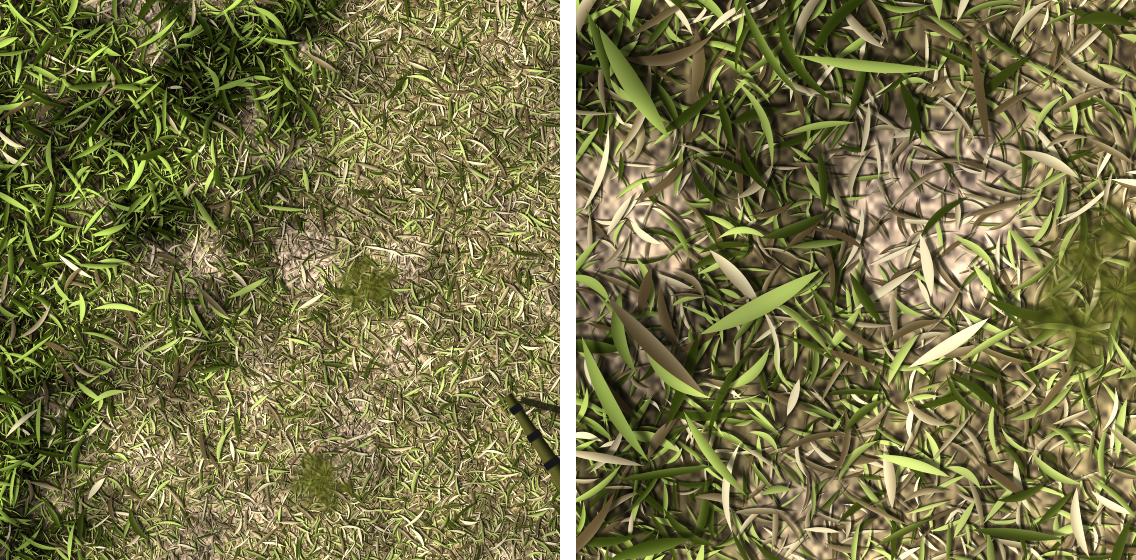
Left, the full canvas; right, a detail of the centre.
A WebGL 1 fragment shader for this texture:

```glsl
precision highp float;
uniform vec2 u_resolution;

const vec3 SHADOW = vec3(0.12, 0.12, 0.06);
const vec3 SOIL = vec3(0.46, 0.41, 0.28);
const vec3 BARE_EARTH = vec3(0.68, 0.60, 0.49);
const vec3 GREEN_DARK = vec3(0.23, 0.26, 0.09);
const vec3 GREEN_LIGHT = vec3(0.64, 0.68, 0.38);
const vec3 STRAW_DARK = vec3(0.36, 0.31, 0.19);
const vec3 STRAW_LIGHT = vec3(0.79, 0.75, 0.59);

float hash(vec2 p) {
  return fract(sin(dot(p, vec2(127.1, 311.7))) * 43758.5453);
}

vec4 hash4(vec2 p) {
  return vec4(hash(p), hash(p + 17.3), hash(p + 41.9), hash(p + 73.7));
}

float noise(vec2 p) {
  vec2 i = floor(p), f = fract(p);
  f = f * f * (3.0 - 2.0 * f);
  return mix(mix(hash(i), hash(i + vec2(1.0, 0.0)), f.x),
             mix(hash(i + vec2(0.0, 1.0)), hash(i + vec2(1.0, 1.0)), f.x), f.y);
}

vec2 rotate(vec2 p, float angle) {
  float c = cos(angle), s = sin(angle);
  return vec2(c * p.x + s * p.y, c * p.y - s * p.x);
}

// How lush (x) and how bare (y) the turf is at a point
vec2 turfAt(vec2 p) {
  float edge = p.x - 0.30 - 0.52 * (p.y - 0.4) + 0.45 * (noise(p * 8.0) - 0.5);
  vec2 fromClearing = (p - vec2(0.52, 0.54)) / vec2(0.14, 0.13);
  float clearing = exp(-dot(fromClearing, fromClearing));
  float bare = smoothstep(0.48, 0.85, 0.75 * noise(p * 11.0 + 5.0) + 0.42 * clearing);
  float lush = (1.0 - smoothstep(-0.24, 0.24, edge)) * (1.0 - 0.7 * clearing);
  return vec2(lush, bare);
}

// Coverage of a shape from its signed distance
float fill(float dist, float blur) {
  return 1.0 - smoothstep(-blur, blur, dist);
}

// Signed distance to a curved leaf, pointed at both ends
float leaf(vec2 q, float halfLength, float halfWidth, float bend) {
  float t = q.x / halfLength;
  return abs(q.y + bend * (t * t - 0.4)) - halfWidth * (1.0 - t * t);
}

// One leaf per cell, each throwing a shadow on what lies below
vec3 bladeLayer(vec3 color, vec2 p, float cells, float size, float seed) {
  vec2 g = p * cells;
  float aa = 0.65 * cells / u_resolution.y;
  for (int y = -1; y <= 1; y++) {
    for (int x = -1; x <= 1; x++) {
      vec2 cell = floor(g) + vec2(float(x), float(y));
      vec4 r = hash4(cell + seed);
      vec4 s = hash4(cell + seed + 131.0);
      vec2 root = cell + r.xy;
      vec2 turf = turfAt(root / cells);
      float dryDensity = 1.0 - smoothstep(0.4, 0.8, size);
      float density = mix(dryDensity, mix(0.55, 0.85, size), turf.x) - 0.3 * turf.y;
      if (s.x > density) continue;

      float angle = 6.2832 * r.z;
      float len = mix(0.45, 0.88, r.w);
      float width = mix(0.05, 0.11, s.y);
      float bend = 0.4 * (s.z - 0.5);
      vec2 q = rotate(g - root, angle);
      vec2 shadowQ = rotate(g - root - vec2(0.11, 0.07), angle);
      float shade = fill(leaf(shadowQ, len, width, bend), 0.04);
      float cover = fill(leaf(q, len, width, bend), aa);

      float across = (q.y + bend * (q.x * q.x / (len * len) - 0.4)) / width;
      float tone = smoothstep(0.05, 0.9, s.w + 0.18 * across);
      float strawShare = mix(0.46, 0.08, turf.x) + 0.35 * turf.y;
      vec3 green = mix(GREEN_DARK, GREEN_LIGHT, tone);
      green *= mix(vec3(1.0), vec3(0.93, 1.0, 0.82), turf.x);
      vec3 straw = mix(STRAW_DARK, STRAW_LIGHT, tone);
      vec3 blade = hash(cell + seed + 257.0) < strawShare ? straw : green;
      color = mix(color, SHADOW, 0.62 * shade);
      color = mix(color, blade, cover);
    }
  }
  return color;
}

// Soft cushion of hair-fine strands
vec3 mossTuft(vec3 color, vec2 p, vec2 center, float radius) {
  vec2 d = p - center;
  float r = length(d) / radius;
  float sway = 4.0 * noise(p * 45.0);
  float strand = noise(vec2(atan(d.y, d.x) * 9.0 + sway, r * 8.0));
  strand = mix(strand, noise(p * 190.0), 0.45);
  float mask = fill(r + 1.1 * (noise(p * 55.0) - 0.5) + 0.5 * strand - 0.95, 0.45);
  vec3 moss = mix(vec3(0.15, 0.17, 0.04), vec3(0.56, 0.57, 0.20), strand);
  return mix(color, moss, 0.82 * mask);
}

// Position along (x) and offset across (y) a line from a to b
vec2 alongLine(vec2 p, vec2 a, vec2 b) {
  vec2 axis = normalize(b - a), d = p - a;
  return vec2(dot(d, axis), axis.x * d.y - axis.y * d.x);
}

// Ringed cane and its shadow
vec3 cane(vec3 color, vec2 p, float aa) {
  vec2 c = alongLine(p, vec2(0.93, 0.286), vec2(1.02, 0.262));
  color = mix(color, SHADOW, 0.85 * fill(max(abs(c.y) - 0.006, -c.x), aa));

  vec2 q = alongLine(p, vec2(0.906, 0.294), vec2(1.0, 0.152));
  float ring = fill(abs(mod(q.x, 0.058) - 0.029) - 0.007, 0.002);
  float radius = 0.008 + 0.035 * max(q.x, 0.0) + 0.002 * ring;
  vec3 bark = mix(vec3(0.38, 0.37, 0.16), vec3(0.10, 0.11, 0.04),
                  smoothstep(-0.5, 0.9, q.y / radius));
  bark = mix(bark, vec3(0.09, 0.09, 0.10), ring);
  return mix(color, bark, fill(max(abs(q.y) - radius, -q.x), aa));
}

// Hard sun, with dim hollows that deepen where the turf is lush
vec3 sunlight(vec3 color, vec2 p, float lush) {
  float relief = 0.55 * noise(p * 19.0 + 3.0) + 0.45 * noise(p * 8.0 + 9.0);
  float dim = smoothstep(0.25, 0.7, relief);
  float light = mix(mix(0.92, 0.68, lush), mix(1.17, 1.14, lush), dim);
  return max(color * light * 1.4 - vec3(0.10, 0.10, 0.06), 0.02);
}

void main() {
  vec2 p = gl_FragCoord.xy / u_resolution.y;
  vec2 turf = turfAt(p);
  // Grainy ground
  float grain = 0.6 * noise(p * vec2(330.0, 250.0)) + 0.4 * noise(p * 120.0);
  vec3 color = mix(SOIL, SHADOW, 0.85 * turf.x);
  color = mix(color, BARE_EARTH, turf.y) * mix(0.3, 1.6, grain);
  // Fine blades first, broad ones on top
  for (int i = 0; i < 9; i++) {
    float size = float(i) / 8.0;
    color = bladeLayer(color, p, 84.0 * pow(0.214, size), size, float(i) * 19.0);
  }
  color = sunlight(color, p, turf.x);
  color = mossTuft(color, p, vec2(0.655, 0.493), 0.05);
  color = mossTuft(color, p, vec2(0.58, 0.145), 0.055);
  color = cane(color, p, 0.75 / u_resolution.y);
  gl_FragColor = vec4(color, 1.0);
}
```
